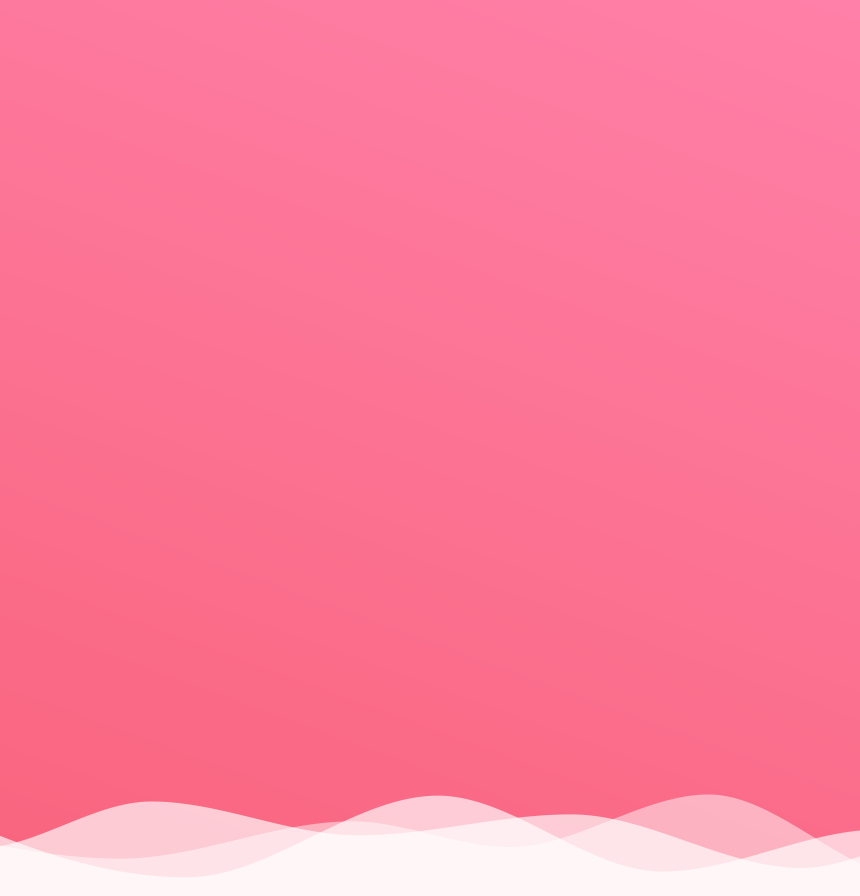
This background is drawn by a Shadertoy shader. Its source:

```glsl
const vec3 DEEP_PINK = vec3(0.976, 0.392, 0.490);
const vec3 LIGHT_PINK = vec3(1.0, 0.502, 0.660);
const vec3 FOAM = vec3(1.0);
const float GRADIENT_ANGLE = radians(20.0); // clockwise from straight up
const float STRONG_FOAM = 0.66;
const float FAINT_FOAM = 0.48;

// Crests and troughs of each wave: x across the width, y up the height
const int TURNS = 6;
const vec2 LOW_SWELL[TURNS] = vec2[TURNS](
    vec2(-0.027, 0.053), vec2(0.176, 0.1055), vec2(0.417, 0.0677),
    vec2(0.664, 0.0911), vec2(0.932, 0.0313), vec2(1.125, 0.0768));
const vec2 MID_SWELL[TURNS] = vec2[TURNS](
    vec2(-0.589, 0.281), vec2(0.217, 0.0208), vec2(0.509, 0.112),
    vec2(0.770, 0.0273), vec2(1.023, 0.0742), vec2(1.4, 0.03));
const vec2 FAR_SWELL[TURNS] = vec2[TURNS](
    vec2(-0.271, 0.0964), vec2(0.140, 0.0417), vec2(0.409, 0.0833),
    vec2(0.593, 0.0547), vec2(0.824, 0.1133), vec2(1.070, 0.0169));

// Eased height of a wave between its turning points
float waveHeight(vec2 turns[TURNS], float x) {
    float height = turns[0].y;
    for (int i = 1; i < TURNS; i++) {
        float rise = turns[i].y - turns[i - 1].y;
        height += rise * smoothstep(turns[i - 1].x, turns[i].x, x);
    }
    return height;
}

// Coverage below the wave, with an edge one pixel wide
float waveMask(vec2 turns[TURNS], vec2 uv) {
    float pixel = 1.0 / iResolution.y;
    return clamp(0.5 + (waveHeight(turns, uv.x) - uv.y) / pixel, 0.0, 1.0);
}

vec3 slantedGradient(vec2 uv) {
    vec2 size = vec2(iResolution.x / iResolution.y, 1.0);
    vec2 direction = vec2(sin(GRADIENT_ANGLE), cos(GRADIENT_ANGLE));
    float t = dot(uv * size, direction) / dot(size, direction);
    return mix(DEEP_PINK, LIGHT_PINK, t);
}

void mainImage(out vec4 fragColor, in vec2 fragCoord) {
    vec2 uv = fragCoord / iResolution.xy;
    vec3 color = slantedGradient(uv);

    // Translucent waves, back to front
    color = mix(color, FOAM, FAINT_FOAM * waveMask(FAR_SWELL, uv));
    color = mix(color, FOAM, STRONG_FOAM * waveMask(MID_SWELL, uv));
    color = mix(color, FOAM, STRONG_FOAM * waveMask(LOW_SWELL, uv));

    fragColor = vec4(color, 1.0);
}
```
